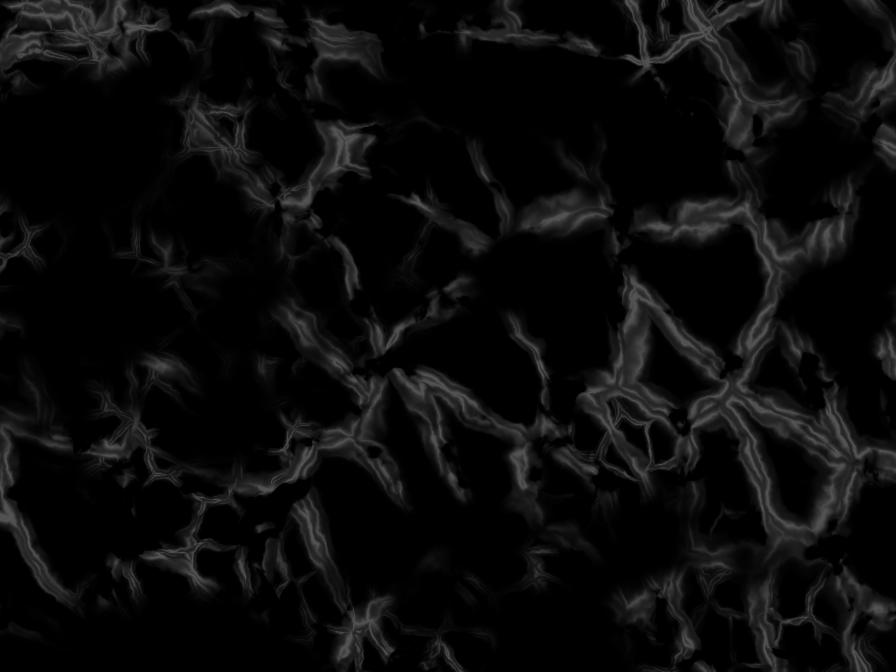
A WebGL 1 fragment shader for this texture:

```glsl
precision highp float;
// Dim grey web of frayed fibres around dark, slanted cells on black.

uniform vec2 u_resolution;

const float WEB_SCALE = 7.4;              // large cells per canvas height
const float MESH_SCALE = 14.0;            // small cells per canvas height
const float WEB_WIDTH = 0.17;             // strand half width, in cells
const float MESH_WIDTH = 0.19;
const float ARC_WIDTH = 0.13;
const float THREAD_FREQ = 30.0;           // threads across a strand
const float BEND = 0.09;                  // broad wander of the strands
const float RAGGED = 0.022;               // fine wander of the strands
const float BRIGHTNESS = 0.37;
const float MAX_GREY = 0.32;
const float CELL_STRETCH = 0.64;          // below 1 lengthens the cells
const vec2 CELL_AXIS = vec2(0.47, -0.883);

vec2 hash2(vec2 p) {
  vec3 q = fract(p.xyx * vec3(0.1031, 0.1030, 0.0973));
  q += dot(q, q.yzx + 33.33);
  return fract((q.xx + q.yz) * q.zy);
}

float valueNoise(vec2 p) {
  vec2 i = floor(p), f = fract(p);
  f = f * f * (3.0 - 2.0 * f);
  float low = mix(hash2(i).x, hash2(i + vec2(1.0, 0.0)).x, f.x);
  float high = mix(hash2(i + vec2(0.0, 1.0)).x, hash2(i + 1.0).x, f.x);
  return mix(low, high, f.y);
}

float fbm(vec2 p) {
  float sum = 0.0, amp = 0.533;
  for (int i = 0; i < 4; i++) {
    sum += amp * valueNoise(p);
    p = mat2(1.6, 1.2, -1.2, 1.6) * p + 17.3;
    amp *= 0.5;
  }
  return sum;
}

vec2 fbm2(vec2 p) {
  return vec2(fbm(p), fbm(p + 41.7)) - 0.5;
}

// Distance to the nearest wall between cells
float wallDistance(vec2 p) {
  vec2 base = floor(p), f = fract(p);
  vec2 nearest = vec2(0.0);
  float best = 8.0;
  for (int y = -1; y <= 1; y++) {
    for (int x = -1; x <= 1; x++) {
      vec2 cell = vec2(float(x), float(y));
      vec2 r = cell + hash2(base + cell) - f;
      if (dot(r, r) < best) {
        best = dot(r, r);
        nearest = r;
      }
    }
  }
  float wall = 8.0;
  for (int y = -2; y <= 2; y++) {
    for (int x = -2; x <= 2; x++) {
      vec2 cell = vec2(float(x), float(y));
      vec2 r = cell + hash2(base + cell) - f;
      vec2 gap = r - nearest;
      if (dot(gap, gap) > 0.0001) {
        wall = min(wall, dot(0.5 * (r + nearest), normalize(gap)));
      }
    }
  }
  return wall;
}

// Bundle of threads that run along the line where d is zero
float strand(float d, float width, vec2 q) {
  float thickness = width * mix(0.35, 1.5, valueNoise(q * 1.4 + 5.0));
  float body = 1.0 - smoothstep(0.15 * thickness, thickness, d);
  float thread = 1.0 - abs(sin(d * THREAD_FREQ + 7.0 * fbm(q * 2.5)));
  return body * (0.4 + 0.6 * thread);
}

// 0 inside a soft ellipse, 1 outside
float outside(vec2 p, vec2 center, vec2 radii) {
  return smoothstep(0.75, 1.25, length((p - center) / radii));
}

void main() {
  vec2 p = gl_FragCoord.xy / u_resolution.y;

  // Bend the plane broadly, then finely
  vec2 w = p + BEND * fbm2(p * 4.5);
  w += RAGGED * fbm2(p * 28.0 + 9.0);

  // Large slanted cells and patches of finer mesh
  vec2 across = vec2(-CELL_AXIS.y, CELL_AXIS.x);
  vec2 webPos = WEB_SCALE * vec2(dot(w, across), CELL_STRETCH * dot(w, CELL_AXIS));
  vec2 meshPos = MESH_SCALE * w + 30.0;
  float rightSide = smoothstep(0.85, 1.25, p.x);
  float web = strand(wallDistance(webPos), WEB_WIDTH * (1.0 + 0.45 * rightSide), webPos);
  float mesh = strand(wallDistance(meshPos), MESH_WIDTH, meshPos);
  float leftSide = 1.0 - smoothstep(0.1, 0.6, p.x);
  mesh *= smoothstep(0.5, 0.66, fbm(p * 3.5 + 60.0) + 0.08 * leftSide);

  // Breaks, frayed ends and open voids
  float present = smoothstep(0.33, 0.54, fbm(p * 5.0 + 23.0) + 0.08 * rightSide);
  float frayed = smoothstep(0.28, 0.56, fbm(w * 24.0 + 3.0));
  float open = outside(w, vec2(0.10, 0.77), vec2(0.19, 0.11));
  open *= outside(w, vec2(0.76, 0.85), vec2(0.19, 0.065));
  open *= outside(w, vec2(1.25, 0.55), vec2(0.09, 0.07));
  float fibres = max(web, 0.85 * mesh) * present * open;

  // Long sagging strand near the top
  float arcY = 0.935 + 0.04 * sin(5.3 * p.x - 0.8) + 0.12 * smoothstep(0.95, 1.2, p.x);
  float arc = strand(abs(w.y - arcY) * WEB_SCALE, ARC_WIDTH, webPos);
  fibres = max(fibres, arc) * mix(0.3, 1.0, frayed) * smoothstep(0.0, 0.3, frayed);

  float grey = min(BRIGHTNESS * fibres, MAX_GREY);
  gl_FragColor = vec4(vec3(grey), 1.0);
}
```
